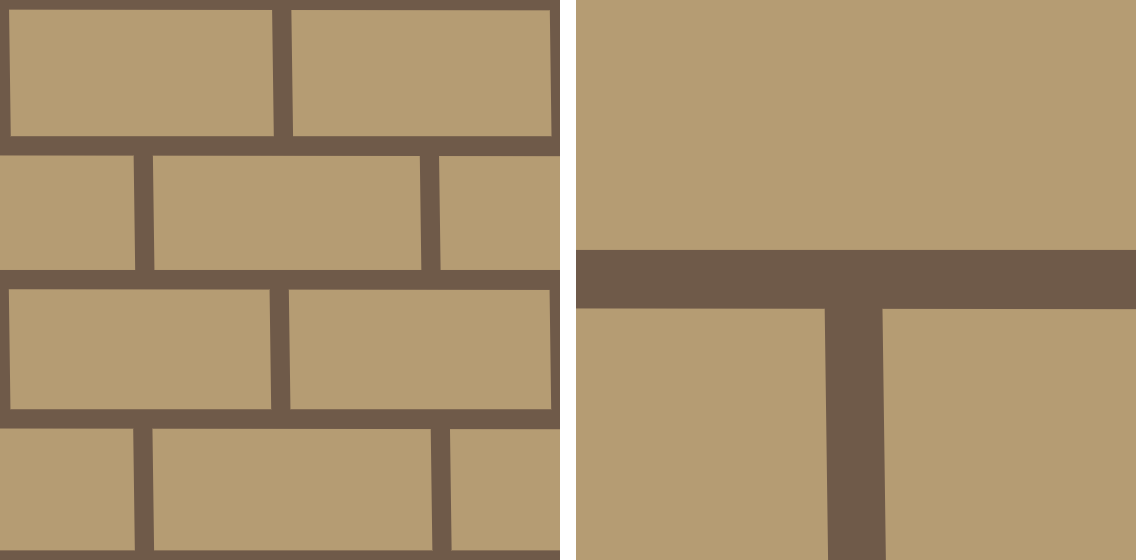
Left, the full canvas; right, a detail of the centre.
A Shadertoy shader for this pattern:

```glsl
const vec3 BRICK_COLOR = vec3(0.71, 0.61, 0.45);
const vec3 MORTAR_COLOR = vec3(0.436, 0.353, 0.286);
const int COURSES = 4;
const float BRICK_LENGTH = 0.5;
const float HALF_JOINT = 0.0172;
const float HEAD_SLANT = 0.0135;  // sideways lean of upright joints
const float BED_TAPER = 0.0013;   // growth of level joints to the right

// Hand-laid offsets from the regular grid, bottom to top
const float BED_SHIFT[5] = float[5](0.0, 0.002, 0.0007, -0.0104, 0.0);
const vec2 HEAD_SHIFT[4] = vec2[4](
    vec2(0.0065, 0.0378), vec2(0.0), vec2(0.0072, 0.0182), vec2(0.0005, 0.0046));

float bedHeight(int i) {
    return float(i) / float(COURSES) + BED_SHIFT[i];
}

// Signed distance to the level joints
float bedDistance(vec2 p) {
    float d = 1.0;
    for (int i = 0; i <= COURSES; i++) {
        float above = p.y - bedHeight(i);
        d = min(d, max(above, -above - BED_TAPER * p.x) - HALF_JOINT);
    }
    return d;
}

int courseAt(float y) {
    int course = 0;
    for (int i = 1; i < COURSES; i++) {
        if (y > bedHeight(i)) course = i;
    }
    return course;
}

// Signed distance to the upright joints of the current course
float headDistance(vec2 p) {
    int course = courseAt(p.y);
    float middle = 0.5 * (bedHeight(course) + bedHeight(course + 1));
    float x = p.x + HEAD_SLANT * (p.y - middle);
    float stagger = course % 2 == 0 ? 0.5 : 0.0;
    float d = 1.0;
    for (int j = 0; j <= 2; j++) {
        float joint = (float(j) + stagger) * BRICK_LENGTH + HEAD_SHIFT[course][j % 2];
        d = min(d, abs(x - joint) - HALF_JOINT);
    }
    return d;
}

void mainImage(out vec4 fragColor, in vec2 fragCoord) {
    vec2 p = fragCoord / iResolution.xy;
    float pixel = 1.0 / min(iResolution.x, iResolution.y);
    float d = min(bedDistance(p), headDistance(p));
    float brick = clamp(d / pixel + 0.5, 0.0, 1.0);
    fragColor = vec4(mix(MORTAR_COLOR, BRICK_COLOR, brick), 1.0);
}
```
